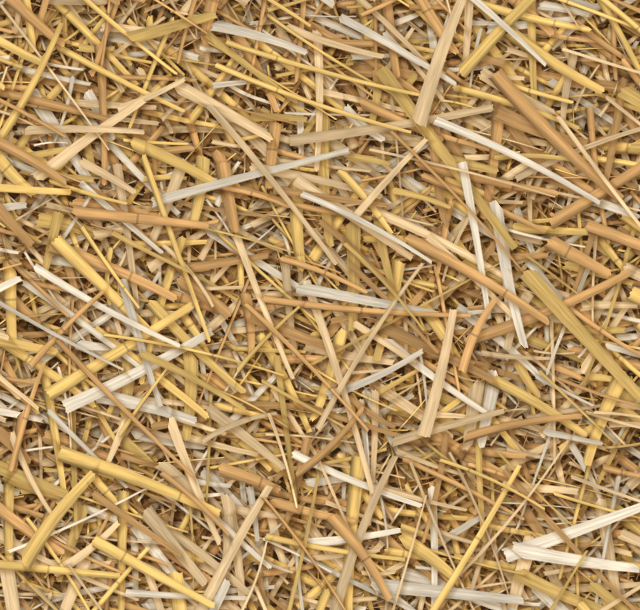
Write a Shadertoy shader that draws this texture.

```glsl
// Loose bed of chopped straw: many turned grids of stalks, drawn from the top
// layer down. Each stalk hides what lies below it and drops a soft, warm
// shadow, so deeper layers fade into brown gaps.
#define LAYERS 32
#define LONG_LAYERS 5
#define CELL vec2(0.110, 0.058)
#define TILT -0.46
#define ANGLE_JITTER 0.30
#define THIN 0.0016
#define THICK 0.0086
#define SHADOW_RADIUS 0.009
#define SHADOW_STRENGTH 0.21
#define SHADOW_OFFSET vec2(0.0030, -0.0040)
#define STREAK_CONTRAST 0.17

const vec3 CREAM  = vec3(0.92, 0.86, 0.76);
const vec3 BEIGE  = vec3(0.91, 0.78, 0.59);
const vec3 YELLOW = vec3(0.90, 0.745, 0.44);
const vec3 TAN    = vec3(0.81, 0.625, 0.40);
const vec3 GAP    = vec3(0.45, 0.31, 0.18);

// Three random values from a cell and a layer number
vec3 hash3(vec3 p) {
    p = fract(p * vec3(0.1031, 0.1030, 0.0973));
    p += dot(p, p.yxz + 33.33);
    return fract((p.xxy + p.yxx) * p.zyx);
}

float noise(vec2 p, float seed) {
    vec2 i = floor(p), f = fract(p);
    f = f * f * (3.0 - 2.0 * f);
    float low = mix(hash3(vec3(i, seed)).x, hash3(vec3(i + vec2(1, 0), seed)).x, f.x);
    float high = mix(hash3(vec3(i + vec2(0, 1), seed)).x, hash3(vec3(i + 1.0, seed)).x, f.x);
    return mix(low, high, f.y);
}

mat2 turn(float a) {
    return mat2(cos(a), sin(a), -sin(a), cos(a));
}

// Tapered strip with slanted ends; size holds half length and half width
float strawDistance(vec2 q, vec2 size, float slant) {
    float side = abs(q.y) - size.y * (1.0 - 0.3 * q.x / size.x);
    return max(side, abs(q.x + slant * q.y) - size.x);
}

vec3 pickColor(float r) {
    vec3 c = r < 0.17 ? CREAM : BEIGE;
    c = r > 0.46 ? YELLOW : c;
    return r > 0.75 ? TAN : c;
}

// Streaked surface: round glossy stems or flat split flakes
vec3 strawColor(vec2 q, vec2 size, vec3 look, float seed) {
    float across = q.y / size.y;
    float streak = noise(q * vec2(14.0, 300.0), seed)
                 + 0.5 * noise(q * vec2(60.0, 560.0), seed + 7.0) - 0.75;
    float blotch = noise(q * vec2(28.0, 60.0), seed + 13.0) - 0.5;
    float stem = step(0.46, look.x) * step(0.3, look.y);
    float form = mix(0.02 - 0.08 * across * across,
                     0.08 - 0.23 * (across - 0.25) * (across - 0.25), stem);
    float ring = smoothstep(0.0008, 0.0030, abs(q.x - (look.z - 0.5) * size.x));
    float light = 1.0 + form + STREAK_CONTRAST * streak + 0.10 * blotch;
    light *= 0.88 + 0.20 * look.y;
    light *= 1.0 - 0.18 * (1.0 - ring) * stem * step(0.6, look.y);
    return pickColor(look.x) * light;
}

void mainImage(out vec4 fragColor, in vec2 fragCoord) {
    vec2 p = fragCoord / iResolution.y;
    float softness = 1.5 / iResolution.y;
    vec3 color = vec3(0.0);
    float clear = 1.0, shade = 1.0;
    for (int i = 0; i < LAYERS; i++) {
        if (clear < 0.01) break;
        // Turned grid of this layer
        float layer = float(i);
        bool isLong = i < LONG_LAYERS;
        vec3 rnd = hash3(vec3(layer, 3.0, 17.0));
        float size = isLong ? 1.8 : mix(0.62, 1.30, rnd.z);
        float spread = 2.0 * fract(layer * 0.618 + 0.37) - 1.0;
        float angle = TILT + 1.571 * sign(spread) * pow(abs(spread), 1.5);
        vec2 cell = CELL * size;
        vec2 g = p * turn(angle) + rnd.xy * 3.0;
        vec2 home = floor(g / cell);
        float depth = layer / float(LAYERS);
        float depthLight = 1.0 - 0.55 * depth * depth;
        for (int k = 0; k < 9; k++) {
            vec2 id = home + vec2(float(k % 3 - 1), float(k / 3 - 1));
            vec3 look = hash3(vec3(id, layer + 100.0));
            if (fract(look.z * 7.31) > (isLong ? 0.36 : 0.88)) continue;
            vec3 place = hash3(vec3(id, layer));
            vec3 shape = hash3(vec3(id, layer + 50.0));
            // Local frame of one slightly bent stalk
            float lean = (2.0 * place.z - 1.0) * ANGLE_JITTER;
            vec2 q = (g - (id + place.xy) * cell) * turn(lean);
            float width = mix(THIN, THICK, pow(shape.y, 1.4)) * min(size, 1.25);
            vec2 extent = vec2(size * CELL.x * mix(0.32, 0.95, shape.x), width);
            float along = q.x / extent.x;
            q.y += (shape.z - 0.5) * 0.009 * size * along * along;
            float slant = 4.0 * (fract(shape.z * 5.7) - 0.5);
            float d = strawDistance(q, extent, slant);
            if (d > 0.03) continue;
            // Frayed ends, smooth coverage, then the shadow below
            float fray = 0.005 * noise(vec2(q.y * 400.0, 0.5), layer);
            d = max(d, abs(q.x) - extent.x + fray);
            float cover = clamp(0.5 - d / softness, 0.0, 1.0);
            if (cover > 0.0) {
                vec3 straw = strawColor(q, extent, look, layer + 20.0 * place.x);
                float lit = max(shade * depthLight, 0.2);
                color += clear * cover * straw * pow(vec3(lit), vec3(0.85, 1.05, 1.35));
                clear *= 1.0 - cover;
            }
            vec2 shifted = q - SHADOW_OFFSET * turn(angle + lean);
            float gap = strawDistance(shifted, extent, slant);
            shade *= 1.0 - SHADOW_STRENGTH * (1.0 - smoothstep(-0.003, SHADOW_RADIUS, gap));
        }
    }
    color += clear * GAP * max(shade, 0.4);
    fragColor = vec4(clamp(color, 0.0, 1.0), 1.0);
}
```
